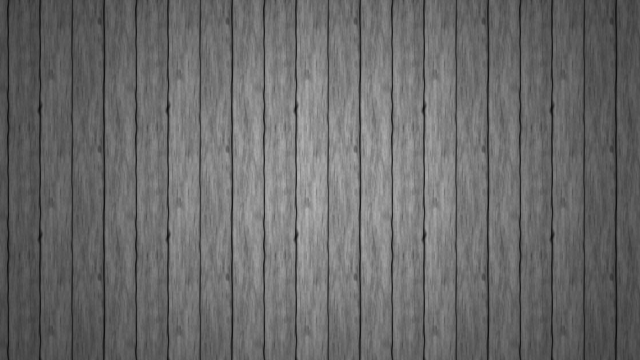
Write a Shadertoy shader that draws this texture.

```glsl
// Grey wooden wall: twenty vertical planks, in a square tile of four planks that
// repeats five times across and 2.8 times down. Grain is wrapped value noise;
// gaps, knots and arched rings are distance formulas, under a soft vignette.

const float TILE = 4.0; // planks per tile, both ways

float hash(vec2 p) {
    vec3 q = fract(p.xyx * vec3(0.1031, 0.1030, 0.0973));
    q += dot(q, q.yzx + 33.33);
    return fract((q.x + q.y) * q.z);
}

// Value noise that wraps once per tile
float noise(vec2 p, vec2 frequency) {
    vec2 period = TILE * frequency;
    p *= frequency;
    vec2 i = floor(p), f = fract(p);
    f = f * f * (3.0 - 2.0 * f);
    vec2 a = mod(i, period), b = mod(i + 1.0, period);
    return mix(mix(hash(a), hash(vec2(b.x, a.y)), f.x),
               mix(hash(vec2(a.x, b.y)), hash(b), f.x), f.y);
}

// Shortest offset to a point that recurs in every tile
vec2 tileOffset(vec2 p, vec2 center) {
    return mod(p - center + 0.5 * TILE, TILE) - 0.5 * TILE;
}

float blob(vec2 offset, vec2 radius) {
    vec2 d = offset / radius;
    return exp(-dot(d, d));
}

// Nested arches, fading out away from their centre
float arches(vec2 offset) {
    float rings = sin(offset.y * 9.0 - offset.x * offset.x * 190.0);
    return rings * blob(offset, vec2(0.24, 0.85));
}

float woodGrain(vec2 p) {
    // Bend the fibres gently sideways
    vec2 q = p + vec2(0.10 * (noise(p, vec2(2.0, 1.0)) - 0.5), 0.0);
    float grain = 0.12 * (noise(q, vec2(5.0, 0.5)) - 0.5);
    grain += 0.17 * (noise(q, vec2(12.0, 1.5)) - 0.5);
    grain += 0.17 * (noise(q, vec2(23.0, 4.0)) - 0.5);
    grain += 0.08 * (noise(p, vec2(25.0, 16.0)) - 0.5);

    // Short dark pores
    grain -= 0.13 * smoothstep(0.70, 0.95, noise(q, vec2(17.0, 2.5)));

    // Arched rings on the third and fourth planks
    float plank = mod(floor(p.x), TILE);
    if (plank == 2.0) grain += 0.055 * arches(tileOffset(p, vec2(2.28, 0.7)));
    if (plank == 3.0) grain += 0.045 * arches(tileOffset(p, vec2(3.6, 1.0)));

    // Ragged stains near the right edge of the third plank
    float stain = blob(tileOffset(p, vec2(2.78, 0.6)), vec2(0.16, 0.5))
                + 0.6 * blob(tileOffset(p, vec2(1.35, 2.3)), vec2(0.16, 0.4));
    grain -= 0.40 * stain * smoothstep(0.45, 0.75, noise(q, vec2(8.0, 3.0)));
    return grain;
}

void mainImage(out vec4 fragColor, in vec2 fragCoord) {
    vec2 uv = fragCoord / iResolution.xy;
    float pixel = 20.0 / iResolution.x;

    // Plank units, measured from the first gap and the top edge
    vec2 p = vec2(fragCoord.x, iResolution.y - fragCoord.y) * pixel;
    p.x -= 0.255;

    float plank = mod(floor(p.x), TILE);
    float tone = 1.0 + 0.05 * (hash(vec2(plank, 7.0)) - 0.5) - (plank == 2.0 ? 0.04 : 0.0);
    float wood = tone + woodGrain(p);

    // Gaps: thin dark line, soft shadow, and a pale lip on the right
    float gapId = mod(floor(p.x + 0.5), TILE);
    float side = p.x - floor(p.x + 0.5);
    float wobble = 0.025 * (noise(p, vec2(1.0, 3.0)) - 0.5);
    float fromGap = abs(side + wobble);
    float depth = gapId == 2.0 ? 0.55 : 0.72;
    depth *= 0.8 + 0.3 * noise(p, vec2(1.0, 4.0));
    float line = 1.0 - smoothstep(0.018 - 0.5 * pixel, 0.024 + 0.5 * pixel, fromGap);
    wood += 0.06 * blob(vec2(side - 0.09, 0.0), vec2(0.035, 1.0));
    wood *= 1.0 - 0.17 * exp(-fromGap * 18.0);
    wood *= 1.0 - depth * line;

    // Chipped knot on the second gap of each tile
    vec2 knot = tileOffset(p, vec2(1.0 + 0.03 * sin(p.y * 14.0), 3.4));
    wood *= 1.0 - 0.7 * blob(knot, vec2(0.055, 0.20));

    // Light falls off from the middle, more sideways than up and down
    vec2 c = 2.0 * uv - vec2(1.02, 1.02);
    float light = 0.25 + 0.355 * exp(-1.4 * c.x * c.x - 0.65 * c.y * c.y);

    fragColor = vec4(vec3(clamp(light * wood, 0.0, 1.0)), 1.0);
}
```
